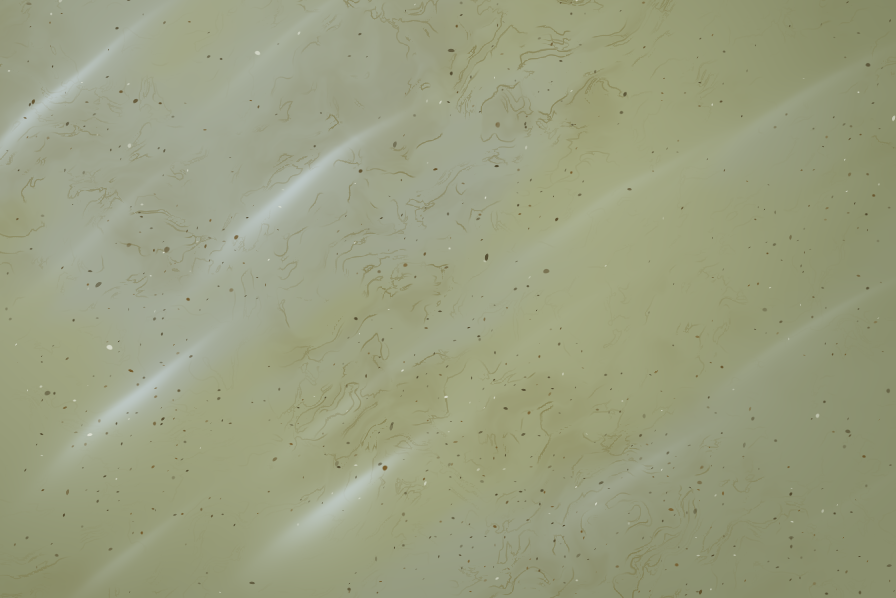
A WebGL 2 fragment shader for this texture:

```glsl
#version 300 es
precision highp float;
// Murky olive water with pale diagonal sheen, fine scum wisps and floating specks.

uniform vec2 u_resolution;
out vec4 fragColor;

const vec3 OLIVE = vec3(0.642, 0.660, 0.508);
const vec3 SILT = vec3(0.638, 0.664, 0.592);
const vec3 DEEP = vec3(0.518, 0.538, 0.398);
const vec3 SHEEN = vec3(0.810, 0.865, 0.905);
const vec3 SCUM = vec3(0.450, 0.405, 0.190);
const vec3 DEBRIS = vec3(0.290, 0.255, 0.150);
const vec3 RUST = vec3(0.450, 0.330, 0.130);
const vec3 GLINT = vec3(0.880, 0.890, 0.840);
const float FLOW_ANGLE = 0.62;
const float FILAMENT_WIDTH = 0.0012;
const vec2 STREAK_GRID = vec2(4.0, 4.0);

float hash(vec2 p) {
    return fract(sin(dot(p, vec2(127.1, 311.7))) * 43758.5453);
}

vec2 hash2(vec2 p) {
    return vec2(hash(p), hash(p + 41.3));
}

vec2 rotate(vec2 p, float a) {
    float c = cos(a), s = sin(a);
    return vec2(c * p.x + s * p.y, c * p.y - s * p.x);
}

float noise(vec2 p) {
    vec2 i = floor(p), f = fract(p);
    f = f * f * f * (f * (f * 6.0 - 15.0) + 10.0);
    return mix(mix(hash(i), hash(i + vec2(1, 0)), f.x),
               mix(hash(i + vec2(0, 1)), hash(i + vec2(1, 1)), f.x), f.y);
}

float fbm(vec2 p) {
    float sum = 0.0, amp = 0.5;
    for (int i = 0; i < 4; i++) {
        sum += amp * noise(p);
        p = rotate(p, 0.7) * 2.03 + 7.1;
        amp *= 0.5;
    }
    return sum / 0.9375;
}

// Long reflections, one per jittered cell, narrowing uphill and fading to the right.
float sheen(vec2 p) {
    float clear = 1.0;
    for (float i = 0.0; i < STREAK_GRID.x * STREAK_GRID.y; i++) {
        vec2 cell = vec2(mod(i, STREAK_GRID.x), floor(i / STREAK_GRID.x));
        vec2 center = (cell + 0.2 + 0.6 * hash2(cell + 3.7)) / STREAK_GRID * vec2(1.5, 1.0);
        float strength = fract(i * 0.618 + 0.35);
        strength = (0.10 + 0.90 * strength * strength) * mix(1.0, 0.2, center.x / 1.5);
        float tilt = FLOW_ANGLE + mix(0.12, -0.08, center.x / 1.5);
        vec2 q = rotate(p - center, tilt);
        float span = mix(0.12, 0.19, hash(cell + 5.9));
        q.y += 0.3 * q.x * q.x + 0.014 * (noise(p * 7.0) - 0.5);
        float width = mix(0.012, 0.022, hash(cell + 2.3)) * (q.y > 0.0 ? 0.7 : 1.3);
        width *= 1.0 - 0.5 * smoothstep(-1.2, 1.2, q.x / span);
        float taper = exp(-q.x * q.x / (span * span));
        float core = exp(-q.y * q.y / (width * width)) * taper;
        float halo = exp(-q.y * q.y / (width * width * 12.0)) * sqrt(taper);
        clear *= 1.0 - strength * (0.66 * core + 0.30 * halo);
    }
    return 1.0 - clear;
}

// Thin contour of a noise field, with its width in canvas units.
float filament(float field, float level, float pixel) {
    float slope = max(length(vec2(dFdx(field), dFdy(field))) / pixel, 2.0);
    float d = abs(field - level) / slope;
    return 1.0 - smoothstep(0.0, FILAMENT_WIDTH + 0.7 * pixel, d);
}

// Adds one elongated grain per chosen cell; small grains are the most common.
vec3 addSpecks(vec3 col, vec2 p, float size, float radius, float density, float pixel) {
    vec2 cell = floor(p / size);
    vec2 seed = cell + size * 900.0;
    vec2 q = p - (cell + 0.2 + 0.6 * hash2(seed)) * size;
    q = rotate(q, FLOW_ANGLE + 2.0 * (hash(seed + 6.1) - 0.5));
    float rank = hash(seed + 8.3);
    float r = radius * mix(0.55, 1.4, rank * rank);
    q.y = q.y * mix(1.1, 2.2, hash(seed + 4.9)) + 30.0 * q.x * q.x;
    float soft = max(pixel, 0.0017);
    float cover = 1.0 - smoothstep(-soft, soft, length(q) - r);
    float kind = hash(seed + 12.7);
    vec3 tint = kind > 0.88 ? GLINT : mix(DEBRIS, RUST, smoothstep(0.3, 0.88, kind));
    cover *= step(hash(seed + 17.9), density) * mix(0.3, 0.95, hash(seed + 21.1));
    return mix(col, tint, cover);
}

void main() {
    float pixel = 1.0 / u_resolution.y;
    vec2 p = gl_FragCoord.xy * pixel;
    vec2 flow = rotate(p, FLOW_ANGLE);

    // Water body: silt bands along the flow, deeper towards the lower right
    float silt = smoothstep(0.36, 0.64, fbm(flow * vec2(1.2, 3.6) + 4.0));
    silt = clamp(silt + 0.2 - 0.3 * p.x, 0.0, 1.0);
    float depth = smoothstep(0.36, 1.02, length((p - vec2(0.58, 0.66)) * vec2(0.95, 1.1)));
    depth += 0.3 * (noise(flow * vec2(1.5, 3.0) + 19.0) - 0.45);
    vec3 col = mix(OLIVE, SILT, silt);
    col = mix(col, DEEP, clamp(depth, 0.0, 1.0) * mix(1.0, 0.8, silt));

    // Scum: stains, faint marbling and short broken wisps gathered in patches
    vec2 warp = vec2(fbm(p * 6.0 + 2.0), fbm(p * 6.0 + 31.0)) - 0.5;
    vec2 swirl = rotate(p + 0.22 * warp, FLOW_ANGLE);
    float marble = fbm(swirl * vec2(9.0, 18.0));
    float strands = fbm(swirl * vec2(15.0, 34.0) + 11.0);
    float patches = smoothstep(0.42, 0.72, fbm(p * 3.2 + 13.0));
    float broken = smoothstep(0.45, 0.8, noise(p * 34.0 + 5.0));
    float torn = smoothstep(0.45, 0.8, noise(p * 27.0 + 47.0));
    float wisps = filament(marble, 0.5, pixel) * broken;
    wisps = max(wisps, 0.7 * filament(strands, 0.52, pixel) * torn);
    col = mix(col, SCUM, patches * (0.03 + 0.14 * smoothstep(0.4, 0.75, marble)));
    col = mix(col, SCUM, wisps * (0.06 + 0.42 * patches));
    col = mix(col, SHEEN, sheen(p));

    // Debris: many fine grains and a few larger flakes
    float drift = smoothstep(0.3, 0.68, fbm(p * 3.6 + 23.0));
    drift *= mix(1.0, 0.3, smoothstep(0.65, 0.95, p.y)) * mix(1.0, 0.5, p.x / 1.5);
    col = addSpecks(col, p, 0.019, 0.0021, 0.05 + 0.42 * drift, pixel);
    col = addSpecks(col, p + 0.37, 0.041, 0.0034, 0.08 + 0.34 * drift, pixel);
    col = addSpecks(col, p + 0.71, 0.120, 0.0044, 0.24, pixel);

    fragColor = vec4(col, 1.0);
}
```
